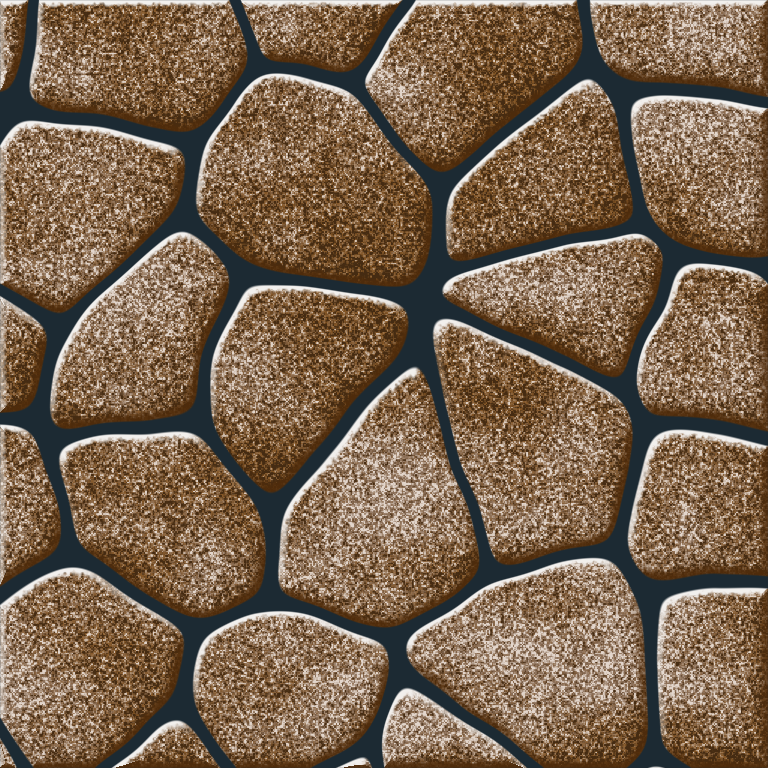
Reproduce this texture procedurally as a WebGL 2 fragment shader.

```glsl
#version 300 es
precision highp float;
// Irregular rounded flagstones with sandy grain, bevelled edges and dark joints.
uniform vec2 u_resolution;
out vec4 fragColor;

const vec2 STONE_GRID = vec2(3.7, 4.5);
const float JOINT = 0.0075;
const float ROUNDING = 0.011;
const vec2 LIGHT = vec2(-0.45, 0.89);

const vec3 JOINT_COLOR = vec3(0.11, 0.165, 0.20);
const vec3 DARK_SAND = vec3(0.27, 0.17, 0.07);
const vec3 GREY_SAND = vec3(0.55, 0.44, 0.35);
const vec3 RUST_SAND = vec3(0.52, 0.34, 0.15);
const vec3 PALE_SAND = vec3(0.89, 0.84, 0.80);
const vec3 SHADOW_BROWN = vec3(0.31, 0.17, 0.04);
const vec3 HIGHLIGHT = vec3(0.95, 0.94, 0.93);

float hash(vec2 p) {
  vec3 q = fract(p.xyx * 0.1031);
  q += dot(q, q.yzx + 33.33);
  return fract((q.x + q.y) * q.z);
}

float noise(vec2 p) {
  vec2 i = floor(p), f = fract(p);
  f = f * f * (3.0 - 2.0 * f);
  float low = mix(hash(i), hash(i + vec2(1, 0)), f.x);
  float high = mix(hash(i + vec2(0, 1)), hash(i + vec2(1, 1)), f.x);
  return mix(low, high, f.y);
}

vec2 noise2(vec2 p) {
  return vec2(noise(p + 17.0), noise(p + 71.0)) - 0.5;
}

// Centre of the stone owned by a grid cell, in canvas units.
vec2 stoneCentre(vec2 cell) {
  vec2 jitter = vec2(hash(cell + 41.0), hash(cell + 93.0)) - 0.5;
  return (cell + 0.5 + 0.82 * jitter) / STONE_GRID;
}

// Distance inside the rounded stone outline; negative in the joints.
float stoneDepth(vec2 uv) {
  vec2 p = uv + 0.07 * noise2(uv * 3.5) + 0.012 * noise2(uv * 15.0);
  vec2 home = floor(p * STONE_GRID);
  vec2 nearestCell = home, nearest = vec2(9.0);
  for (int y = -1; y <= 1; y++)
    for (int x = -1; x <= 1; x++) {
      vec2 cell = home + vec2(x, y);
      vec2 toCentre = stoneCentre(cell) - p;
      if (dot(toCentre, toCentre) < dot(nearest, nearest)) {
        nearest = toCentre;
        nearestCell = cell;
      }
    }
  // A soft minimum over all sides rounds the corners.
  float sides = 1e-20;
  for (int y = -2; y <= 2; y++)
    for (int x = -2; x <= 2; x++) {
      if (x == 0 && y == 0) continue;
      vec2 other = stoneCentre(nearestCell + vec2(x, y)) - p;
      float side = dot(0.5 * (nearest + other), normalize(other - nearest));
      sides += exp(-side / ROUNDING);
    }
  float depth = -ROUNDING * log(sides) - JOINT;
  vec2 border = min(uv, 1.0 - uv);
  return min(depth, min(border.x, border.y));
}

// Outward facing direction of the nearest stone edge.
vec2 edgeNormal(vec2 uv, float depth) {
  float e = 0.003;
  vec2 slope = vec2(stoneDepth(uv + vec2(e, 0)), stoneDepth(uv + vec2(0, e))) - depth;
  return -slope / max(length(slope), 1e-5);
}

// Speckled sand: fine grain over broad rusty patches.
vec3 sandColor(vec2 uv, float shade) {
  float patches = 0.65 * noise(uv * vec2(6.0, 8.0) + 5.0) + 0.35 * noise(uv * 19.0) - 0.5;
  float fine = hash(floor(uv * 512.0)) - 0.5;
  float coarse = noise(uv * 300.0) - 0.5;
  float tone = 0.49 + 0.62 * fine + 0.8 * coarse + 0.55 * patches - shade;
  float tint = hash(floor(uv * 512.0) + 611.0) - 0.5;
  float rust = clamp(0.42 - 1.3 * patches + 0.7 * tint + shade, 0.0, 1.0);
  vec3 middle = mix(GREY_SAND, RUST_SAND, rust);
  vec3 color = mix(DARK_SAND, middle, smoothstep(0.0, 0.5, tone));
  return mix(color, PALE_SAND, smoothstep(0.45, 1.05, tone));
}

void main() {
  vec2 uv = gl_FragCoord.xy / u_resolution;
  float pixel = 1.0 / min(u_resolution.x, u_resolution.y);
  float depth = stoneDepth(uv);
  float facing = dot(edgeNormal(uv, depth), LIGHT);
  float rough = 0.005 * (noise(uv * 260.0) - 0.5);

  // Stone body, darker toward the sides turned from the light.
  float away = smoothstep(0.1, -0.7, facing);
  float shade = 0.22 * away * (1.0 - smoothstep(0.0, 0.045, depth));
  vec3 color = sandColor(uv, shade);

  // Bevel: brown rim below and right, bright rim above and left.
  float shadowRim = away * (1.0 - smoothstep(0.003, 0.014, depth + rough));
  float lightRim = smoothstep(0.1, 0.8, facing) * (1.0 - smoothstep(0.003, 0.010, depth + rough));
  color = mix(color, SHADOW_BROWN, 0.9 * shadowRim);
  color = mix(color, HIGHLIGHT, lightRim);

  // Joints between stones.
  color = mix(JOINT_COLOR, color, smoothstep(-pixel, pixel, depth));
  fragColor = vec4(color, 1.0);
}
```
